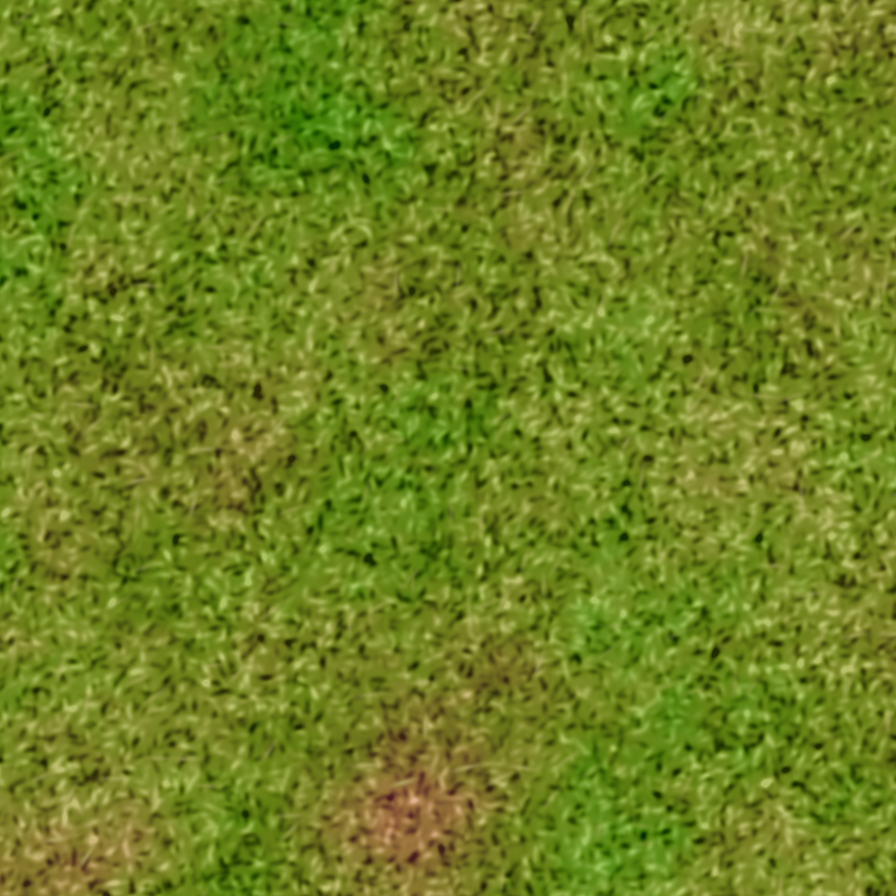
Give the GLSL for this texture, as a three.js fragment shader.

```glsl
// Patchy lawn seen from above: short mottled grass with lush and dry areas.
varying vec2 vUv;

const vec3 SHADE_GREEN = vec3(0.20, 0.27, 0.01);
const vec3 GRASS_GREEN = vec3(0.41, 0.51, 0.08);
const vec3 TIP_GREEN = vec3(0.60, 0.68, 0.29);
const vec3 STRAW = vec3(0.72, 0.70, 0.42);
const vec3 LUSH_SHIFT = vec3(-0.13, 0.01, -0.05);
const vec3 DRY_SHIFT = vec3(0.09, -0.03, 0.07);

// Three random values per cell
vec3 hash3(vec2 cell) {
  vec3 q = fract(cell.xyx * vec3(0.1031, 0.1030, 0.0973));
  q += dot(q, q.yxz + 33.33);
  return fract((q.xxy + q.yzz) * q.zyx);
}

float valueNoise(vec2 p) {
  vec2 cell = floor(p);
  vec2 f = fract(p);
  f = f * f * (3.0 - 2.0 * f);
  float low = mix(hash3(cell).x, hash3(cell + vec2(1.0, 0.0)).x, f.x);
  float high = mix(hash3(cell + vec2(0.0, 1.0)).x, hash3(cell + 1.0).x, f.x);
  return mix(low, high, f.y);
}

// Layered noise centred on zero
float cloud(vec2 p, float gain) {
  float sum = 0.0;
  float weight = 1.0;
  float total = 0.0;
  for (int i = 0; i < 5; i++) {
    sum += weight * (valueNoise(p) - 0.5);
    total += weight;
    weight *= gain;
    p = mat2(1.6, 1.2, -1.2, 1.6) * p + 17.3;
  }
  return sum / total;
}

// Soft elongated blob with its long axis along the angle
float blade(vec2 offset, float angle, vec2 spread) {
  vec2 axis = vec2(cos(angle), sin(angle));
  vec2 local = vec2(dot(offset, axis), dot(offset, vec2(-axis.y, axis.x)));
  local /= spread;
  return max(exp(-0.5 * dot(local, local)) - 0.03, 0.0);
}

// Light and dark blades scattered two to a cell, summed with signed weights
float grassGrain(vec2 p, vec2 spread) {
  vec2 cell = floor(p);
  float sum = 0.0;
  for (int y = -1; y <= 1; y++) {
    for (int x = -1; x <= 1; x++) {
      vec2 site = cell + vec2(float(x), float(y));
      for (int k = 0; k < 2; k++) {
        vec3 rnd = hash3(site + float(k) * 211.0 + 5.0);
        float weight = 2.0 * hash3(site + float(k) * 97.0 + 401.0).y - 1.0;
        float angle = 0.85 + 2.6 * (rnd.z - 0.5);
        sum += weight * blade(p - site - rnd.xy, angle, spread);
      }
    }
  }
  return sum;
}

// Sparse pale stalks, present in a share of the cells
float stalks(vec2 p, vec2 spread, float share) {
  vec2 cell = floor(p);
  float cover = 0.0;
  for (int y = -1; y <= 1; y++) {
    for (int x = -1; x <= 1; x++) {
      vec2 site = cell + vec2(float(x), float(y));
      vec3 rnd = hash3(site + 733.0);
      float present = step(hash3(site + 59.0).x, share);
      float angle = 0.75 + 1.8 * (rnd.z - 0.5);
      cover = max(cover, present * blade(p - site - rnd.xy, angle, spread));
    }
  }
  return cover;
}

// Broad area fading out from its centre
float patchArea(vec2 uv, vec2 centre, vec2 radius) {
  vec2 d = (uv - centre) / radius;
  return exp(-dot(d, d));
}

vec3 grassRamp(float tone) {
  vec3 lower = mix(SHADE_GREEN, GRASS_GREEN, 2.0 * tone);
  vec3 upper = mix(GRASS_GREEN, TIP_GREEN, 2.0 * tone - 1.0);
  return tone < 0.5 ? lower : upper;
}

void main() {
  vec2 warped = vUv + 0.04 * vec2(cloud(vUv * 9.0, 0.6), cloud(vUv * 9.0 + 41.0, 0.6));

  // Dryness: negative is lush, positive is parched
  float dryness = 0.15 + 3.2 * cloud(vUv * 4.0 + 8.0, 0.75);
  dryness -= 1.1 * patchArea(warped, vec2(0.35, 0.87), vec2(0.16, 0.20));
  dryness -= 1.2 * patchArea(warped, vec2(0.66, 0.06), vec2(0.10, 0.10));
  dryness += 1.7 * patchArea(warped, vec2(0.44, 0.09), vec2(0.08, 0.09));
  dryness += 1.2 * patchArea(warped, vec2(0.08, 0.03), vec2(0.18, 0.07));

  // Fine tufts over gentle changes in brightness
  float grain = grassGrain(vUv * 80.0, vec2(0.38, 0.21));
  float contrast = 0.55 + 0.4 * cloud(vUv * 7.0 + 90.0, 0.6);
  float tone = 0.53 + contrast * grain + 0.45 * cloud(vUv * 6.0 + 63.0, 0.8);
  vec3 color = grassRamp(clamp(tone, -0.2, 1.25));

  // Patch tint and stray straw
  color += max(dryness, 0.0) * DRY_SHIFT + max(-dryness, 0.0) * LUSH_SHIFT;
  float straw = stalks(vUv * 34.0, vec2(0.34, 0.075), 0.16);
  color = mix(color, STRAW, straw * clamp(0.4 + 0.3 * dryness, 0.1, 0.7));
  gl_FragColor = vec4(clamp(color, 0.0, 1.0), 1.0);
}
```
